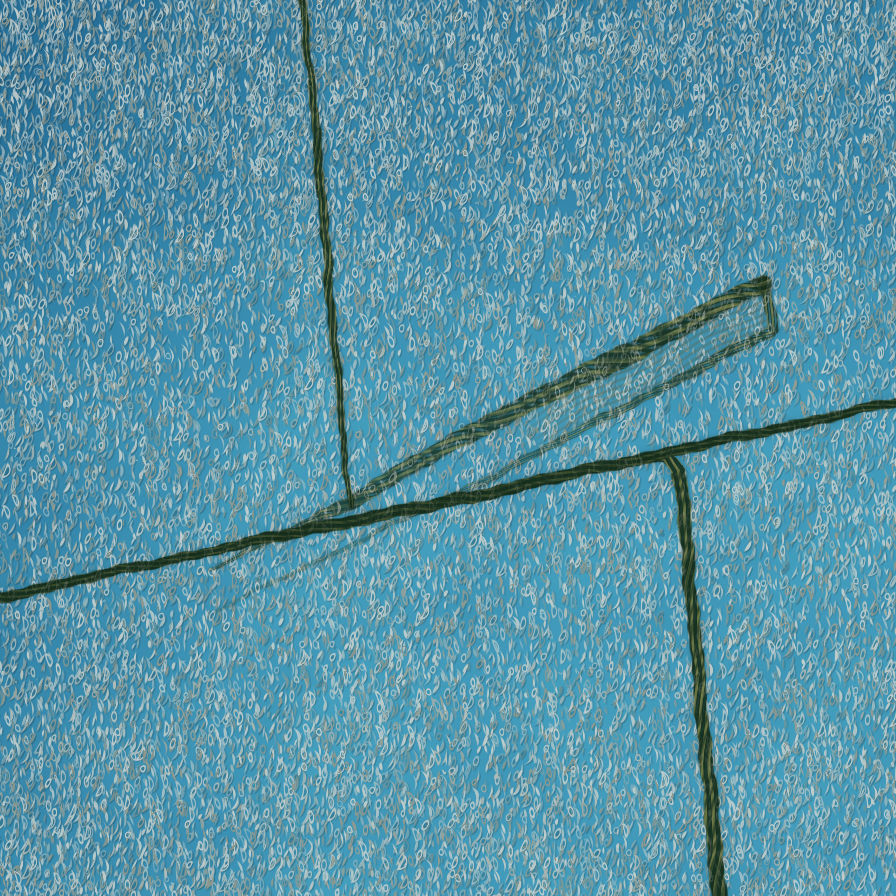
This texture is drawn by a WebGL 2 fragment shader. Its source:

```glsl
#version 300 es
precision highp float;
uniform vec2 u_resolution;
out vec4 fragColor;

#define FLECK_GRID vec2(98.0, 62.0)
#define FLECK_STRENGTH 0.92
#define FLECK_TILT 0.08
#define FLECK_SHADOW 0.20
#define TWIST 330.0
#define WOBBLE 0.0008
#define DEEP_BLUE vec3(0.14, 0.41, 0.56)
#define CLEAR_BLUE vec3(0.24, 0.57, 0.69)
#define PALE vec3(0.77, 0.81, 0.80)
#define SAND vec3(0.58, 0.60, 0.55)
#define DARK_GREEN vec3(0.08, 0.17, 0.10)
#define STRAW vec3(0.55, 0.56, 0.30)

// Stroke points: x, y, half width
const vec3 crossing[6] = vec3[6](
  vec3(0.0, 0.333, 0.006), vec3(0.234, 0.385, 0.005), vec3(0.378, 0.416, 0.007),
  vec3(0.482, 0.436, 0.007), vec3(0.755, 0.497, 0.006), vec3(1.0, 0.551, 0.005));
const vec3 upperStem[6] = vec3[6](
  vec3(0.337, 1.01, 0.004), vec3(0.346, 0.92, 0.004), vec3(0.355, 0.831, 0.005),
  vec3(0.368, 0.674, 0.005), vec3(0.378, 0.57, 0.004), vec3(0.390, 0.438, 0.003));
const vec3 lowerStem[6] = vec3[6](
  vec3(0.715, 0.487, 0.003), vec3(0.745, 0.490, 0.006), vec3(0.758, 0.475, 0.008),
  vec3(0.767, 0.388, 0.007), vec3(0.782, 0.219, 0.007), vec3(0.804, -0.01, 0.009));
const vec3 bladeTop[6] = vec3[6](
  vec3(0.235, 0.365, 0.002), vec3(0.32, 0.405, 0.004), vec3(0.40, 0.445, 0.008),
  vec3(0.54, 0.525, 0.010), vec3(0.70, 0.605, 0.012), vec3(0.853, 0.684, 0.009));
const vec3 bladeEdge[6] = vec3[6](
  vec3(0.853, 0.688, 0.006), vec3(0.864, 0.632, 0.006), vec3(0.73, 0.563, 0.005),
  vec3(0.56, 0.473, 0.004), vec3(0.43, 0.411, 0.003), vec3(0.24, 0.317, 0.002));

vec3 hash3(vec2 p) {
  vec3 q = fract(p.xyx * vec3(0.1031, 0.1030, 0.0973));
  q += dot(q, q.yxz + 33.33);
  return fract((q.xxy + q.yzz) * q.zyx);
}

// Scattered bent ovals, solid or outlined: light, warmth, shadow
vec3 flecks(vec2 p, float density, float px) {
  vec3 result = vec3(0.0);
  for (int n = 0; n < 27; n++) {
    float layer = float(n / 9);
    vec2 grid = FLECK_GRID * (1.0 + 0.19 * layer);
    vec2 q = p * grid + layer * vec2(17.3, 31.7);
    vec2 cell = floor(q) + vec2(n % 3 - 1, (n / 3) % 3 - 1);
    vec3 h = hash3(cell + layer * 71.0), g = hash3(cell + 211.0 + layer * 37.0);
    if (g.z > density) continue;
    vec2 d = (q - cell - 0.1 - 0.8 * h.xy) / grid;
    float angle = FLECK_TILT + 0.95 * (h.z - 0.5);
    d = mat2(cos(angle), sin(angle), -sin(angle), cos(angle)) * d;
    d.x += (g.x - 0.5) * 90.0 * d.y * d.y;
    vec2 size = vec2(mix(0.0009, 0.0027, g.y * g.y), mix(0.003, 0.0075, g.x));
    float solid = (length(d / size) - 1.0) * size.x;
    float dist = g.y > 0.72 ? abs(solid) - 0.0006 : solid;
    float light = 1.0 - smoothstep(-0.5 * px, 0.6 * px, dist);
    light *= mix(0.35, 1.0, h.x);
    if (light > result.x) result.xy = vec2(light, h.y);
    float shadow = length((d - vec2(0.0014, -0.0008)) / (size + 0.0004)) - 1.0;
    result.z = max(result.z, (1.0 - smoothstep(-0.2, 0.5, shadow)) * h.z);
  }
  return result;
}

// Paints a fibre stroke; fade: opacity at both ends, look: straw share and sparseness
void paintStroke(inout vec3 col, vec2 p, vec3 pts[6], vec2 fade, vec2 look, float px) {
  float best = 1e3, across = 0.0, along = 0.0, place = 0.0, travelled = 0.0;
  for (int i = 0; i < 5; i++) {
    vec2 a = pts[i].xy, ab = pts[i + 1].xy - a;
    float span = length(ab), t = clamp(dot(p - a, ab) / (span * span), 0.0, 1.0);
    vec2 off = p - a - ab * t;
    float w = mix(pts[i].z, pts[i + 1].z, t), d = length(off) - w;
    if (d < best) {
      best = d;
      across = dot(off, vec2(-ab.y, ab.x)) / (span * w);
      along = travelled + t * span;
      place = (float(i) + t) / 5.0;
    }
    travelled += span;
  }
  float frayed = best + 0.0011 * sin(along * 190.0) * sin(along * 71.0 + 2.0 * across);
  float fibre = 0.5 + 0.5 * sin(along * TWIST + across * 6.0 + 2.0 * sin(along * 93.0));
  float threads = 0.5 + 0.5 * sin(across * 6.0 + 3.0 * sin(along * 37.0) + along * 90.0);
  float gleam = smoothstep(0.35, 0.85, threads) * (0.3 + 0.7 * fibre);
  vec3 tint = mix(DARK_GREEN, STRAW, look.x * gleam);
  float opacity = mix(fade.x, fade.y, place);
  col *= 1.0 - 0.12 * opacity * exp(-max(frayed, 0.0) / 0.003);
  opacity *= mix(1.0, smoothstep(0.0, 0.6, max(threads, 0.8 * fibre)), look.y);
  col = mix(col, tint, opacity * (1.0 - smoothstep(-px, px, frayed)));
}

void main() {
  vec2 p = gl_FragCoord.xy / u_resolution;
  float px = 1.0 / min(u_resolution.x, u_resolution.y);

  // Blue ground: dark top and left rim, clear lower right
  float cloud = sin(p.x * 13.0 + 3.0 * sin(p.y * 9.0)) * sin(p.y * 17.0 + 2.0 * sin(p.x * 11.0));
  float shade = 0.58 - 0.65 * smoothstep(0.5, 1.0, p.y) + 0.42 * smoothstep(0.0, 0.4, p.x);
  vec3 col = mix(DEEP_BLUE, CLEAR_BLUE, clamp(shade + 0.1 * cloud, 0.0, 1.1));

  // Surface flecks with dark undersides, thickest at the top and bottom
  float density = 0.64 + 0.24 * smoothstep(0.55, 0.95, p.y)
                + 0.14 * (1.0 - smoothstep(0.0, 0.35, p.y)) + 0.09 * cloud;
  vec3 fleck = flecks(p, density, px);
  vec3 fleckColor = mix(PALE, SAND, smoothstep(0.4, 0.9, fleck.y));
  col *= 1.06 - FLECK_SHADOW * fleck.z;
  col = mix(col, fleckColor, FLECK_STRENGTH * fleck.x);

  // Grey streaks inside the folded blade
  vec2 axis = normalize(vec2(0.32, 0.165)), local = p - vec2(0.54, 0.505);
  float u = dot(local, axis), v = dot(local, vec2(-axis.y, axis.x));
  float inside = smoothstep(0.0, 0.12, u) * (1.0 - smoothstep(0.34, 0.36, u))
               * (1.0 - smoothstep(0.018, 0.03, abs(v + 0.008)));
  float streak = 0.5 + 0.5 * sin(v * 900.0 + 3.0 * sin(u * 40.0));
  col = mix(col, vec3(0.34, 0.43, 0.38), inside * (0.1 + 0.45 * streak * streak));

  // Strokes, the faint blade first and the dark crossing last; flecks break the blade
  vec2 s = p + WOBBLE * vec2(sin(p.y * 95.0) + sin(p.y * 41.0), sin(p.x * 83.0) + sin(p.x * 37.0));
  paintStroke(col, s, bladeEdge, vec2(0.9, 0.25), vec2(0.75, 0.7), px);
  paintStroke(col, s, bladeTop, vec2(0.6, 0.92), vec2(0.75, 0.5), px);
  col = mix(col, fleckColor, 0.35 * fleck.x * fleck.x);
  paintStroke(col, s, upperStem, vec2(0.93), vec2(0.7, 0.1), px);
  paintStroke(col, s, lowerStem, vec2(0.95), vec2(0.75, 0.1), px);
  paintStroke(col, s, crossing, vec2(0.97), vec2(0.3, 0.0), px);

  // Some flecks glint over the fibres
  col = mix(col, fleckColor, 0.18 * fleck.x * fleck.x);
  fragColor = vec4(col, 1.0);
}
```
